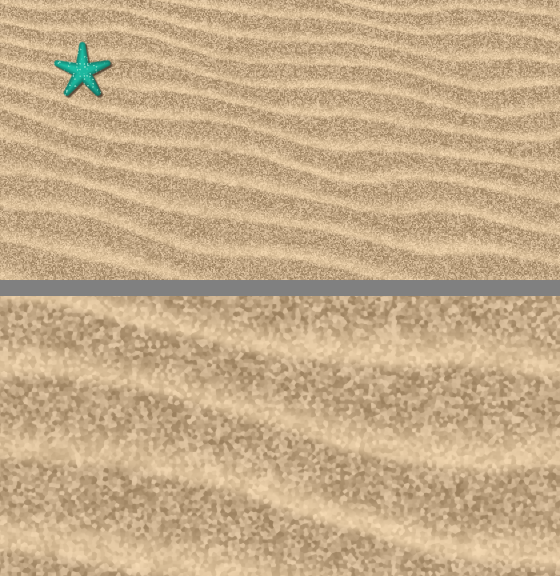
Top, the full canvas; bottom, a detail of the centre.
Write a Shadertoy shader that draws this texture.

```glsl
#define RIPPLE_FREQ 13.5
#define RIPPLE_SPREAD 3.6
#define GRAIN_SCALE 210.0
#define GRAIN_CONTRAST 0.26
#define STAR_CENTER vec2(0.294, 0.745)
#define STAR_ARM 0.094
#define SAND_DARK vec3(0.745, 0.640, 0.505)
#define SAND_LIGHT vec3(0.890, 0.782, 0.630)
#define STAR_COLOR vec3(0.110, 0.690, 0.595)
#define SHADOW_COLOR vec3(0.260, 0.200, 0.150)

const float PI = 3.14159;

vec3 hash3(vec2 p) {
    vec3 q = fract(p.xyx * vec3(0.1031, 0.1030, 0.0973));
    q += dot(q, q.yxz + 33.33);
    return fract((q.xxy + q.yzz) * q.zyx);
}

// Cellular noise: x = distance to the nearest point, y = blended cell tone
vec2 cellular(vec2 p) {
    vec2 cell = floor(p);
    float nearest = 9.0, tone = 0.0, total = 0.0;
    for (int j = -1; j <= 1; j++) {
        for (int i = -1; i <= 1; i++) {
            vec2 corner = cell + vec2(i, j);
            vec3 h = hash3(corner);
            vec2 toPoint = corner + 0.15 + 0.7 * h.xy - p;
            float d2 = dot(toPoint, toPoint);
            float weight = exp(-8.0 * d2);
            nearest = min(nearest, d2);
            tone += h.z * weight;
            total += weight;
        }
    }
    return vec2(sqrt(nearest), tone / total);
}

// Ripple phase, growing down the beach; ridges slope to the right and kink
float ripplePhase(vec2 p) {
    float depth = 1.0 - p.y;
    float slope = (0.2 * p.x - 0.035 * p.x * p.x) * (0.8 + 0.5 * depth);
    float kink = 0.013 * sin(9.0 * (p.x - 0.8 * depth - 0.55));
    float wander = 0.007 * sin(5.3 * p.x + 11.0 * depth + 1.0)
                 + 0.004 * sin(15.0 * p.x - 17.0 * depth)
                 + 0.0015 * sin(37.0 * p.x + 23.0 * depth);
    float v = depth - slope - kink - wander;
    return RIPPLE_FREQ * v - RIPPLE_SPREAD * v * v;
}

// Bright crest: slow rise, quick fall into the next trough
float crest(vec2 p) {
    float t = fract(ripplePhase(p));
    float ridge = smoothstep(0.36, 0.82, t) * (1.0 - smoothstep(0.84, 1.0, t));
    float strength = 0.9 + 0.12 * sin(4.0 * p.x + 9.0 * p.y) * sin(6.0 * p.x - 13.0 * p.y);
    return ridge * strength;
}

// Five tapered arms folded into one sector
float starDistance(vec2 p) {
    float sector = 2.0 * PI / 5.0;
    float angle = mod(atan(p.x, p.y) + 0.5 * sector, sector) - 0.5 * sector;
    vec2 arm = length(p) * vec2(sin(angle), cos(angle));
    float along = clamp(arm.y / STAR_ARM, 0.0, 1.0);
    return length(arm - vec2(0.0, along * STAR_ARM)) - mix(0.027, 0.011, along);
}

vec3 sand(vec2 p) {
    float light = crest(p);
    float grain = cellular(p * GRAIN_SCALE).y - 0.5;
    float mottle = cellular(p * vec2(45.0, 70.0)).y - 0.5;
    vec3 color = mix(SAND_DARK, SAND_LIGHT, light);
    color += grain * GRAIN_CONTRAST * mix(1.0, 0.45, light);
    return color + 0.045 * mottle;
}

vec3 starSurface(vec2 p, float dist) {
    float height = smoothstep(0.0, 0.018, -dist);
    float sideLight = dot(p, vec2(-0.6, 0.8)) * 0.8;
    vec3 color = STAR_COLOR * (mix(0.74, 1.05, height) + sideLight);
    vec2 bump = cellular(p * 85.0);
    float dots = (1.0 - smoothstep(0.16, 0.38, bump.x)) * smoothstep(0.35, 0.75, bump.y);
    return mix(color, vec3(0.62, 0.90, 0.82), 0.7 * dots);
}

void mainImage(out vec4 fragColor, in vec2 fragCoord) {
    vec2 p = fragCoord / iResolution.y;
    float edge = 1.0 / iResolution.y;
    vec3 color = sand(p);

    // Starfish and its cast shadow
    vec2 q = p - STAR_CENTER;
    float shadow = 1.0 - smoothstep(-0.004, 0.005, starDistance(q - vec2(0.006, -0.006)));
    color = mix(color, SHADOW_COLOR, 0.8 * shadow);
    float dist = starDistance(q);
    color = mix(color, starSurface(q, dist), 1.0 - smoothstep(-edge, edge, dist));

    fragColor = vec4(clamp(color, 0.0, 1.0), 1.0);
}
```
